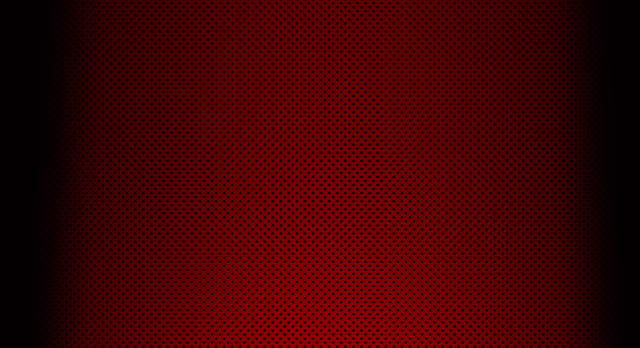
Give the GLSL for this background, as a WebGL 2 fragment shader.

```glsl
#version 300 es
precision highp float;

// Dark red perforated sheet: a staggered lattice of small black holes over
// a red glow that rises from the bottom centre and fades into black sides.
// The glow is a product of smooth ramps; the holes are repeated circles.

uniform vec2 u_resolution;
out vec4 outColor;

// Distance to the nearest point of a square lattice with unit spacing.
float latticeDistance(vec2 p) {
    return length(fract(p + 0.5) - 0.5);
}

// Coverage of the holes: two square lattices, offset by half a cell.
float holeMask(vec2 p, float pixel) {
    float d = min(latticeDistance(p), latticeDistance(p + 0.5));
    float blur = max(0.55 * pixel, 0.04);
    return 1.0 - smoothstep(0.165 - blur, 0.165 + blur, d);
}

// Brightness of the red sheet, with uv running from 0 to 1 on both axes.
float sheetGlow(vec2 uv) {
    float vertical = mix(0.58, 0.36, pow(uv.y, 0.75));
    float offset = (uv.x - 0.52) / 0.44;
    float spread = exp(-offset * offset);

    // The black sides reach a little further inward at the top.
    float inset = 0.025 * uv.y;
    float left = smoothstep(0.035 + inset, 0.15 + inset, uv.x);
    float right = 1.0 - smoothstep(0.87 - inset, 0.985 - inset, uv.x);
    return vertical * spread * left * right;
}

void main() {
    vec2 uv = gl_FragCoord.xy / u_resolution;
    vec2 p = gl_FragCoord.xy / u_resolution.x;
    float cells = 79.2;

    float glow = sheetGlow(uv);
    vec3 sheet = vec3(0.015 + glow, 0.0, 0.008 * (1.0 - smoothstep(0.1, 0.4, glow)));
    vec3 hole = vec3(0.015 + 0.08 * glow, 0.0, 0.008);

    vec2 lattice = (p - vec2(0.3438, 0.362)) * cells;
    float mask = holeMask(lattice, cells / u_resolution.x);
    outColor = vec4(mix(sheet, hole, mask), 1.0);
}
```
